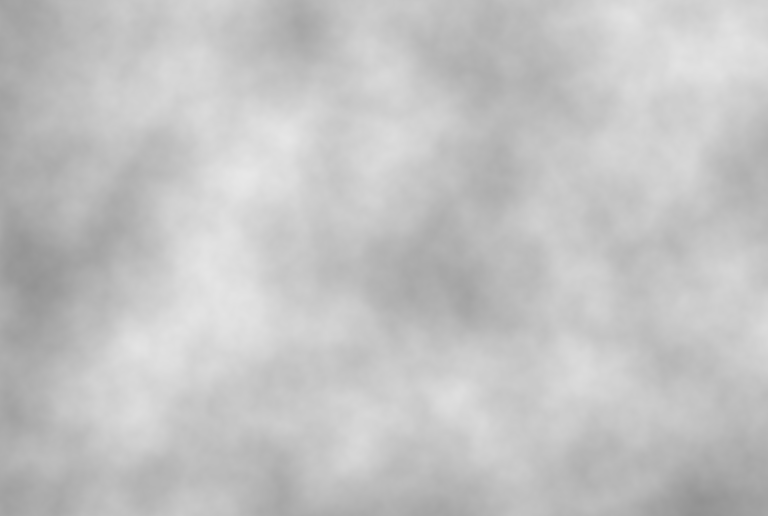
This texture is drawn by a Shadertoy shader. Its source:

```glsl
const float TAU = 6.28319;
const int OCTAVES = 6;
const float CLOUD_SCALE = 2.3;      // base cells per canvas height
const float MEAN_GREY = 0.762;
const float CONTRAST = 0.255;

float hash(vec2 cell) {
    vec3 p = fract(cell.xyx * vec3(0.1031, 0.1030, 0.0973));
    p += dot(p, p.yzx + 33.33);
    return fract((p.x + p.y) * p.z);
}

// Unit gradient of a lattice corner, dotted with the offset to the point
float cornerSlope(vec2 corner, vec2 offset) {
    float angle = TAU * hash(corner);
    return dot(vec2(cos(angle), sin(angle)), offset);
}

float gradientNoise(vec2 p) {
    vec2 cell = floor(p);
    vec2 f = p - cell;
    vec2 blend = f * f * f * (f * (f * 6.0 - 15.0) + 10.0);
    vec2 right = vec2(1.0, 0.0);
    vec2 up = vec2(0.0, 1.0);
    float low = mix(cornerSlope(cell, f),
                    cornerSlope(cell + right, f - right), blend.x);
    float high = mix(cornerSlope(cell + up, f - up),
                     cornerSlope(cell + 1.0, f - 1.0), blend.x);
    return mix(low, high, blend.y);
}

// Octaves are turned and shifted so that their lattices never line up
float cloudNoise(vec2 p, float gain) {
    mat2 turn = mat2(0.8, 0.6, -0.6, 0.8);
    float sum = 0.0;
    float amplitude = 1.0;
    for (int i = 0; i < OCTAVES; i++) {
        sum += amplitude * gradientNoise(p);
        p = turn * p * 2.0 + vec2(17.3, 9.7);
        amplitude *= gain;
    }
    return sum;
}

void mainImage(out vec4 fragColor, in vec2 fragCoord) {
    vec2 uv = fragCoord / iResolution.y;
    float cloud = cloudNoise(uv * CLOUD_SCALE + vec2(31.4, 12.7), 0.5);
    float grey = MEAN_GREY + CONTRAST * cloud;
    fragColor = vec4(vec3(grey), 1.0);
}
```
